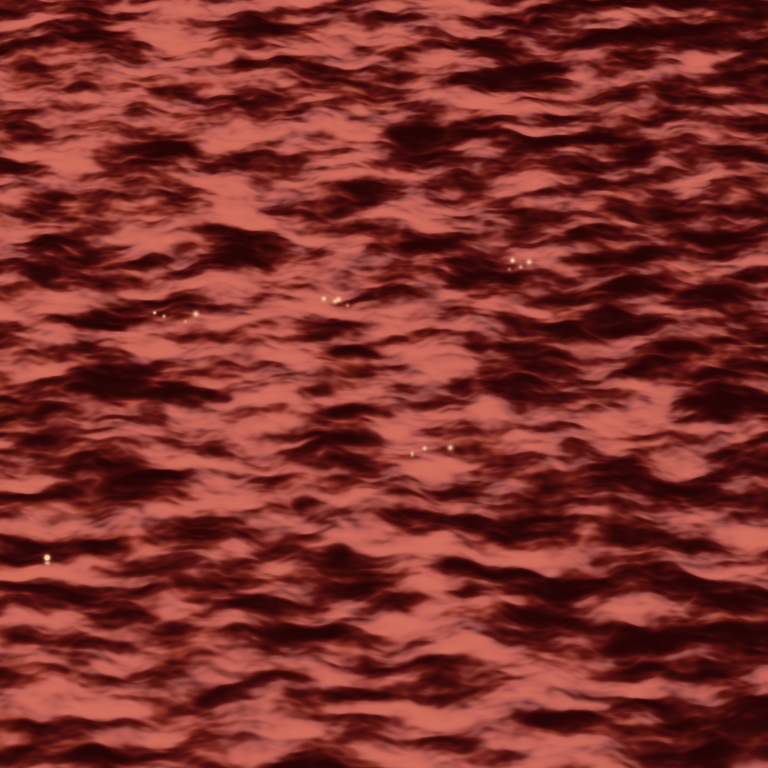
Give the GLSL for this texture, as a three.js fragment shader.

```glsl
// Draws a choppy sea at sunset: dark wave faces, red crests and a few glints.
varying vec2 vUv;

const vec3 ABYSS = vec3(0.14, 0.012, 0.015);
const vec3 DEEP  = vec3(0.29, 0.05, 0.05);
const vec3 WINE  = vec3(0.40, 0.10, 0.08);
const vec3 EMBER = vec3(0.57, 0.21, 0.16);
const vec3 ROSE  = vec3(0.56, 0.27, 0.26);
const vec3 CORAL = vec3(0.75, 0.37, 0.33);
const vec3 GLOW  = vec3(0.83, 0.43, 0.36);
const vec3 GLINT = vec3(1.0, 0.84, 0.64);

vec2 hash2(vec2 p) {
  vec3 q = fract(p.xyx * vec3(0.1031, 0.1030, 0.0973));
  q += dot(q, q.yzx + 33.33);
  return fract((q.xx + q.yz) * q.zy);
}

float cornerSlope(vec2 corner, vec2 offset) {
  float angle = 6.2832 * hash2(corner).x;
  return dot(vec2(cos(angle), sin(angle)), offset);
}

// Gradient noise, centred on zero
float noise(vec2 p) {
  vec2 i = floor(p), f = fract(p);
  vec2 w = f * f * (3.0 - 2.0 * f);
  vec2 e = vec2(1.0, 0.0);
  float low = mix(cornerSlope(i, f), cornerSlope(i + e, f - e), w.x);
  float high = mix(cornerSlope(i + e.yx, f - e.yx), cornerSlope(i + e.xx, f - e.xx), w.x);
  return mix(low, high, w.y);
}

// Cellular noise: gap between the two nearest points, zero along cell borders
float cellGap(vec2 p) {
  vec2 i = floor(p), f = fract(p);
  float nearest = 4.0, second = 4.0;
  for (int y = -1; y <= 1; y++) {
    for (int x = -1; x <= 1; x++) {
      vec2 cell = vec2(float(x), float(y));
      float d = length(cell + hash2(i + cell) - f);
      second = min(second, max(nearest, d));
      nearest = min(nearest, d);
    }
  }
  return second - nearest;
}

// Tilted wave train, steepened so each dark face ends in a crisp crest above
float waves(vec2 p, vec2 freq, float tilt, float steepness, float seed) {
  vec2 q = (p + vec2(0.0, tilt * p.x)) * freq + seed;
  float height = 0.0;
  for (int i = 0; i < 3; i++) {
    height = noise(q + vec2(0.0, steepness * height));
  }
  return height;
}

// Layered sines that bow the wave lines
float swell(vec2 p) {
  return 0.0045 * sin(19.0 * p.x + 13.0 * p.y)
       + 0.0030 * sin(37.0 * p.x - 41.0 * p.y + 1.7)
       + 0.0016 * sin(83.0 * p.x + 57.0 * p.y + 4.1);
}

// Receding water plane: waves shrink towards the top
vec2 waterPlane(vec2 uv) {
  vec2 p = vec2((uv.x - 0.5) * (1.0 + 0.4 * uv.y), uv.y * (1.0 + 0.28 * uv.y));
  return p + vec2(0.0, swell(p));
}

float ramp(float from, float to, float t) {
  return clamp((t - from) / (to - from), 0.0, 1.0);
}

vec3 seaColour(float tone, float rosiness) {
  vec3 c = mix(ABYSS, DEEP, ramp(0.0, 0.22, tone));
  c = mix(c, WINE, ramp(0.22, 0.42, tone));
  c = mix(c, mix(EMBER, ROSE, rosiness), ramp(0.42, 0.67, tone));
  c = mix(c, CORAL, ramp(0.67, 0.89, tone));
  return mix(c, GLOW, ramp(0.89, 1.0, tone));
}

// Small clusters of sun glints
float glints(vec2 uv) {
  float light = 0.0;
  for (int i = 0; i < 5; i++) {
    vec2 centre = hash2(vec2(float(i) * 7.0 + 3.0, 19.0)) * vec2(0.7, 0.75) + vec2(0.02, 0.22);
    for (int j = 0; j < 4; j++) {
      vec2 r = hash2(vec2(float(i) + 31.0, float(j) * 5.0 + 11.0));
      vec2 d = uv - centre - (r - 0.5) * vec2(0.06, 0.014);
      float size = mix(0.0022, 0.0045, r.x * r.y);
      light += mix(0.4, 1.0, r.y) * exp(-dot(d, d) / (size * size));
    }
  }
  return min(light, 1.0);
}

void main() {
  vec2 p = waterPlane(vUv);

  // Wave trains from broad to fine
  float height = waves(p, vec2(6.5, 27.0), 0.07, 0.55, 40.0);
  height += 0.75 * waves(p, vec2(10.0, 43.0), -0.12, 0.5, 75.0);
  height += 0.45 * waves(p, vec2(22.0, 78.0), 0.10, 0.4, 120.0);
  height += 0.20 * noise(p * vec2(60.0, 150.0) + 200.0);
  vec2 bend = vec2(0.6, 0.35) * noise(p * vec2(14.0, 40.0) + 90.0);
  height += 0.45 * (0.32 - cellGap(p * vec2(7.0, 26.0) + bend + 60.0));

  // Broad light: sun path from the upper left, shade to the right
  float path = (vUv.x - mix(0.62, 0.28, vUv.y)) / 0.16;
  height += 0.30 * noise(p * vec2(3.0, 7.0) + 20.0);
  height += 0.22 * (0.5 - vUv.x) + 0.16 * exp(-path * path) - 0.05;

  // Spread heights evenly over the palette
  float tone = 1.0 / (1.0 + exp(-5.5 * height));
  float rosiness = clamp(0.3 + 0.45 * vUv.x + 1.3 * noise(p * vec2(9.0, 30.0) + 150.0), 0.0, 1.0);
  vec3 colour = seaColour(tone, rosiness);
  gl_FragColor = vec4(mix(colour, GLINT, glints(vUv)), 1.0);
}
```
